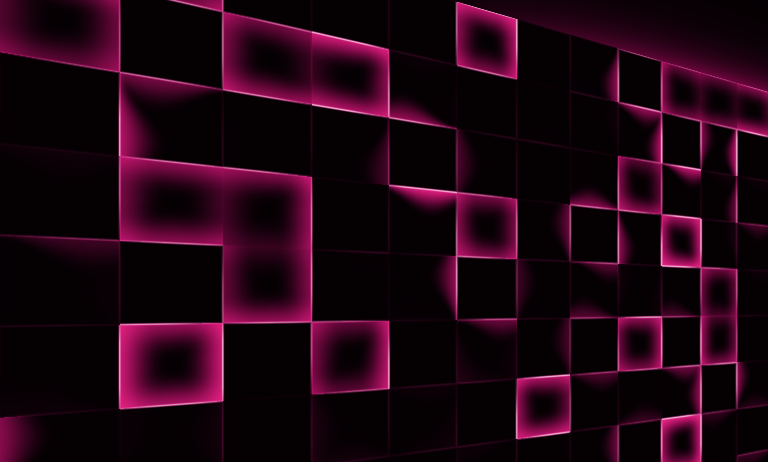
Give the GLSL for this background, as a WebGL 2 fragment shader.

```glsl
#version 300 es
precision highp float;
// A dark wall of raised and sunken tiles in perspective, lit by magenta glow in the gaps.

#define VANISH vec2(1.958, 0.2044)  // vanishing point, in canvas widths
#define COLUMN_SCALE 22.4           // columns per unit of inverse depth
#define COLUMN_SHIFT 11.43
#define ROW_HEIGHT 0.0608           // row height per unit of depth
#define ROW_SHIFT 0.0142
#define TOP_ROW 5.0                 // the wall ends above this row line
#define GLOW_REACH 0.5              // glow depth, in tiles
#define RIM_WIDTH 0.0027            // soft half width of a tile rim, in canvas widths
#define SUNKEN 0.27                 // share of sunken tiles
#define RAISED 0.15                 // share of raised tiles
#define SEED 17.0

uniform vec2 u_resolution;
out vec4 fragColor;

const vec3 BLACK = vec3(0.018, 0.00, 0.009);
const vec3 MAGENTA = vec3(0.90, 0.05, 0.51);
const vec3 PINK = vec3(0.93, 0.66, 0.80);

float hash(vec2 p) {
  vec3 q = fract(vec3(p.xyx + SEED) * vec3(0.1031, 0.1030, 0.0973));
  q += dot(q, q.yzx + 33.33);
  return fract((q.x + q.y) * q.z);
}

// Height of a tile: most are nearly level, some stand out or sink in.
float tileHeight(vec2 cell) {
  if (cell.y >= TOP_ROW) return 0.1;
  float pick = hash(cell);
  float spread = 0.42 * hash(cell + 41.0);
  if (pick < SUNKEN) return spread - 1.0;
  if (pick > 1.0 - RAISED) return spread + 0.85;
  return spread;
}

float tileBrightness(vec2 cell) {
  return mix(0.4, 1.15, hash(cell + 83.0));
}

// Glow entering a tile from one edge, tapering away from its brightest point.
float edgeGlow(float inward, float offset, float taper) {
  float reach = GLOW_REACH * (1.0 - taper * smoothstep(0.0, 0.75, abs(offset)));
  float fade = 1.0 - smoothstep(-0.06, reach, inward);
  return fade * sqrt(fade);
}

void main() {
  vec2 p = gl_FragCoord.xy / u_resolution.x;
  float pixel = 1.0 / u_resolution.x;

  // Project the canvas onto the receding wall.
  float depth = VANISH.x - p.x;
  vec2 wall = vec2(COLUMN_SCALE / depth - COLUMN_SHIFT,
                   ((p.y - VANISH.y) / depth + ROW_SHIFT) / ROW_HEIGHT);
  vec2 tileSize = vec2(depth * depth / COLUMN_SCALE, depth * ROW_HEIGHT);
  vec2 cell = floor(wall);
  vec2 local = fract(wall) - 0.5;
  float height = tileHeight(cell);
  float sunken = step(height, -0.5);

  // Collect the glow and the bright rim from the four edges.
  float dark = 1.0;
  float rim = 0.0;
  for (int i = 0; i < 4; i++) {
    float side = i < 2 ? 1.0 : -1.0;
    vec2 axis = i % 2 == 0 ? vec2(1.0, 0.0) : vec2(0.0, 1.0);
    vec2 neighbour = cell + axis * side;
    float rise = tileHeight(neighbour) - height;
    float inward = 0.5 - side * dot(local, axis);

    // Both tiles at an edge share its variation and its brightest point.
    vec2 edge = 2.0 * cell + axis * side;
    float variation = mix(0.55, 1.0, hash(edge + 131.0));
    float offset = dot(local, axis.yx) - 0.7 * (hash(edge + 197.0) - 0.5);
    float light = tileBrightness(rise > 0.0 ? cell : neighbour) * variation;
    float step01 = smoothstep(0.1, 1.0, abs(rise));
    float strength = light * step01;

    float glowStrength = light * max(step01 * step(0.0, rise), 0.5 * sunken);
    float taper = mix(0.85, 0.2, sunken);
    dark *= 1.0 - min(glowStrength, 1.0) * edgeGlow(inward, offset, taper);

    float edgeDistance = inward * dot(tileSize, axis);
    float line = 1.0 - smoothstep(0.0, max(RIM_WIDTH, pixel), edgeDistance);
    float along = 1.0 - 0.6 * smoothstep(0.1, 0.8, abs(offset));
    float faint = 0.16 * hash(edge + 251.0) * along;
    rim = max(rim, line * min(faint + 1.2 * strength * along, 1.0));
  }
  float glow = 1.0 - dark;
  vec3 color = BLACK + MAGENTA * glow + vec3(0.0, 0.09, 0.0) * glow * glow * glow;
  color = mix(color, mix(MAGENTA, PINK, rim), rim);

  // Soft haze above the top of the wall.
  float above = wall.y - TOP_ROW;
  float haze = 0.45 * exp(-2.6 * max(above, 0.0)) * smoothstep(0.5, 0.95, p.x);
  float overTop = smoothstep(-0.5 * pixel, 0.5 * pixel, above * tileSize.y);
  color = mix(color, BLACK + MAGENTA * haze, overTop);

  fragColor = vec4(min(color, 1.0), 1.0);
}
```
